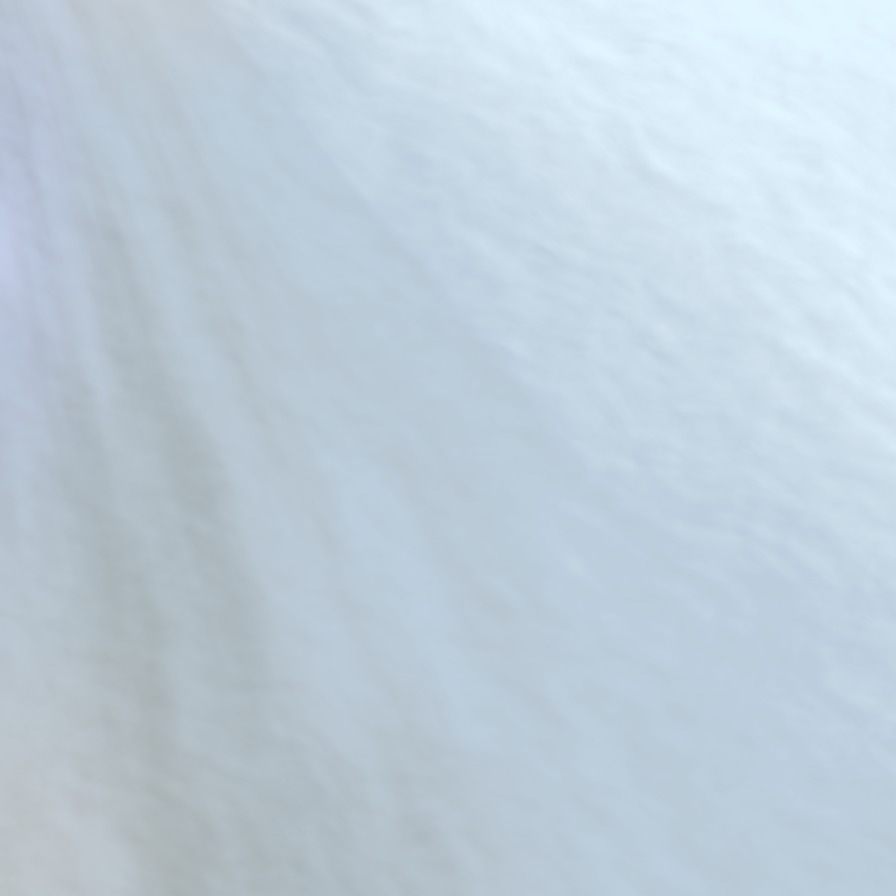
Write a WebGL 2 fragment shader that draws this texture.

```glsl
#version 300 es
precision highp float;
// Pale, softly lit snow slope with streaks fanning out from the upper left.

uniform vec2 u_resolution;
out vec4 fragColor;

const vec3 TONES[5] = vec3[5](
    vec3(0.665, 0.71, 0.73),
    vec3(0.715, 0.77, 0.81),
    vec3(0.74, 0.81, 0.87),
    vec3(0.81, 0.875, 0.925),
    vec3(0.87, 0.945, 0.99));
const vec3 VIOLET_TINT = vec3(0.01, 0.0, 0.055);
const vec3 WARM_TINT = vec3(0.03, 0.005, -0.015);

const vec2 FAN_APEX = vec2(-0.1, 1.4);  // where the streaks converge
const float RIDGE = 0.815;              // fan position of the main ridge
const float RIDGE_STEP = 0.1;
const float STREAK_COUNT = 15.0;        // streaks per unit of fan
const float STREAK_DEPTH = 0.42;
const float DENT_ANGLE = -0.5;
const vec2 DENT_SCALE = vec2(17.0, 38.0);
const float DENT_DEPTH = 0.22;
const float GRAIN_DEPTH = 0.08;

float hash(vec2 p) {
    return fract(sin(dot(p, vec2(127.1, 311.7))) * 43758.5453);
}

float noise(vec2 p) {
    vec2 cell = floor(p);
    vec2 f = fract(p);
    f = f * f * f * (f * (f * 6.0 - 15.0) + 10.0);
    float low = mix(hash(cell), hash(cell + vec2(1.0, 0.0)), f.x);
    float high = mix(hash(cell + vec2(0.0, 1.0)), hash(cell + 1.0), f.x);
    return mix(low, high, f.y);
}

float fbm(vec2 p) {
    float sum = 0.0;
    float weight = 0.5;
    for (int octave = 0; octave < 4; octave++) {
        sum += weight * noise(p);
        p = mat2(1.6, 1.2, -1.2, 1.6) * p + 7.3;
        weight *= 0.5;
    }
    return sum / 0.9375;
}

vec3 toneColour(float tone) {
    vec3 colour = TONES[0];
    for (int i = 1; i < 5; i++) {
        float part = tone * 4.0 - float(i - 1);
        // The end segments run on a little past their tones
        float low = i == 1 ? -0.5 : 0.0;
        float high = i == 4 ? 1.3 : 1.0;
        colour += (TONES[i] - TONES[i - 1]) * clamp(part, low, high);
    }
    return colour;
}

float spot(vec2 p, vec2 centre, vec2 radius) {
    vec2 d = (p - centre) / radius;
    return exp(-dot(d, d));
}

// Dark furrow that fades slowly on the left and quickly on the right.
float furrow(float fan, float centre, float width) {
    float d = (fan - centre) / width;
    d *= d > 0.0 ? 1.8 : 1.0;
    return exp(-d * d);
}

// Relief of small slanted dents, lit from above.
float dents(vec2 p) {
    float c = cos(DENT_ANGLE);
    float s = sin(DENT_ANGLE);
    vec2 q = vec2(c * p.x + s * p.y, c * p.y - s * p.x) * DENT_SCALE;
    q += 0.8 * vec2(noise(p * 12.0), noise(p * 12.0 + 31.0));
    return fbm(q) - fbm(q + vec2(0.15, 0.5));
}

void main() {
    vec2 p = gl_FragCoord.xy / u_resolution;

    // Fan position is constant along each streak
    vec2 ray = vec2(p.x - FAN_APEX.x, FAN_APEX.y - p.y);
    float radius = length(ray);
    float wobble = fbm(p * vec2(6.0, 5.0)) - 0.5;
    float fan = ray.x / ray.y + 0.03 * wobble;
    float shade = 1.0 - smoothstep(0.45, 0.85, fan);
    float open = smoothstep(0.7, 1.1, fan);

    // Broad light, rising from the lower left to the upper right
    float tone = mix(0.19, 0.46, smoothstep(0.22, 0.72, fan));
    tone += 0.41 * smoothstep(0.76, 1.65, fan);
    tone += 0.08 * smoothstep(1.5, 2.6, fan);
    tone += 0.14 * wobble;

    // Ridges with a crisp lit side
    float ridgeFade = smoothstep(0.25, 0.6, p.y);
    tone += RIDGE_STEP * ridgeFade * smoothstep(RIDGE - 0.012, RIDGE + 0.016, fan);
    tone -= 0.05 * furrow(fan, RIDGE - 0.015, 0.1) * ridgeFade;
    tone -= 0.1 * furrow(fan, 0.59, 0.07) * spot(p, vec2(0.32, 0.7), vec2(0.2));

    // Streaks and furrows in the shaded part
    float streak = fbm(vec2(fan * STREAK_COUNT, radius * 2.6)) - 0.5;
    tone += STREAK_DEPTH * streak * shade;
    tone -= 0.18 * furrow(fan, 0.34, 0.07) * spot(p, vec2(0.19, 0.55), vec2(0.2, 0.3));
    tone -= 0.16 * furrow(fan, 0.23, 0.06) * spot(p, vec2(0.17, 0.22), vec2(0.2, 0.3));

    // Surface relief
    tone += DENT_DEPTH * dents(p) * mix(0.6, 1.0, open);
    tone += GRAIN_DEPTH * (fbm(p * vec2(42.0, 60.0)) - 0.5);

    // Local tints
    vec3 colour = toneColour(tone);
    colour += VIOLET_TINT * spot(p, vec2(0.0, 0.75), vec2(0.09, 0.28));
    colour += WARM_TINT * spot(p, vec2(0.0, 0.05), vec2(0.2, 0.22));
    colour += WARM_TINT * spot(p, vec2(0.17, 1.0), vec2(0.14, 0.08));
    colour += 0.03 * spot(p, vec2(0.0, 0.72), vec2(0.03, 0.07));

    fragColor = vec4(clamp(colour, 0.0, 1.0), 1.0);
}
```
